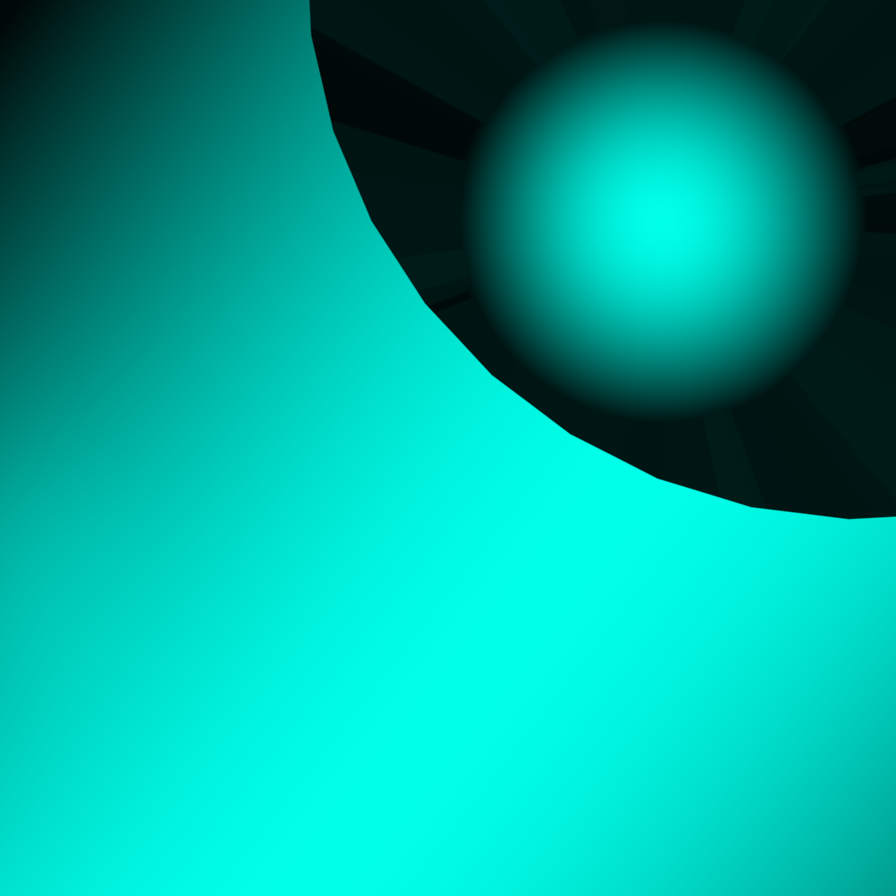
Reproduce this background procedurally as a Shadertoy shader.

```glsl
// Turquoise folded gradient with a dark faceted disc holding a soft glowing orb.

const float PI = 3.14159265;
const vec3 TURQUOISE = vec3(0.0, 1.0, 0.915);

float hash(float n) {
    return fract(sin(n * 127.1) * 43758.5453);
}

// Signed distance to a polygon with 36 sides
float facetedDisc(vec2 p, float apothem) {
    float side = PI / 18.0;
    float angle = atan(p.y, p.x) - radians(3.0);
    angle -= side * floor(angle / side + 0.5);
    return length(p) * cos(angle) - apothem;
}

// Soft-edged angular sector, in degrees
float wedge(float angle, float from, float to) {
    float middle = 0.5 * (from + to);
    float offset = abs(mod(angle - middle + 180.0, 360.0) - 180.0);
    return 1.0 - smoothstep(-0.3, 0.3, offset - 0.5 * (to - from));
}

// Broad cosine fold running diagonally, with a lighter shelf at the left
float foldLight(vec2 uv) {
    float across = dot(uv - vec2(0.625, 0.362), vec2(-0.788, 0.616));
    float light = cos(clamp(across / 0.885, -1.0, 1.0) * PI * 0.5);
    vec2 shelf = (uv - vec2(0.0, 0.4)) / vec2(0.14, 0.17);
    return max(light + 0.07 * exp(-dot(shelf, shelf)), 0.035);
}

// Faint rays around the orb
float rayLight(vec2 p) {
    float angle = degrees(atan(p.y, p.x));
    float light = 0.083 + 0.012 * (hash(floor(angle / 9.0) + 60.0) - 0.5);
    light += 0.02 * (wedge(angle, 53.0, 69.0) + wedge(angle, 114.6, 128.7));
    light += 0.02 * (wedge(angle, 188.0, 196.0) + wedge(angle, 282.0, 290.0));
    light += 0.015 * (wedge(angle, 10.0, 14.0) + wedge(angle, 310.0, 335.0));
    light -= 0.045 * (wedge(angle, 151.0, 163.0) + wedge(angle, 15.0, 28.0));
    light -= 0.04 * (wedge(angle, -3.0, 7.0) + wedge(angle, 200.0, 202.0));
    return light;
}

void mainImage(out vec4 fragColor, in vec2 fragCoord) {
    vec2 uv = fragCoord / iResolution.xy;
    float pixel = 1.0 / iResolution.y;

    // Orb fades into the rays behind it
    vec2 fromOrb = uv - vec2(0.738, 0.753);
    float orb = cos(min(length(fromOrb) / 0.237, 1.0) * PI * 0.5);
    float inside = max(rayLight(fromOrb), orb);

    // Disc cuts the fold with a crisp edge
    float edge = facetedDisc(uv - vec2(0.969, 1.048), 0.6253);
    float outside = smoothstep(-pixel, pixel, edge);
    fragColor = vec4(TURQUOISE * min(mix(inside, foldLight(uv), outside), 1.0), 1.0);
}
```
